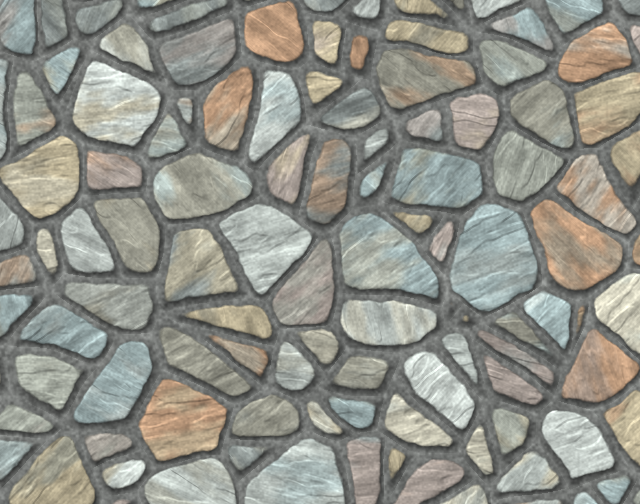
Write a WebGL 2 fragment shader that draws this texture.

```glsl
#version 300 es
precision highp float;
// Rubble wall of split slate and sandstone set in rough grey mortar.
// Stones are cells of a weighted Voronoi diagram, some cut in two; each has
// its own tint, layered grain, ledges and bevel, lit from the upper left.

uniform vec2 u_resolution;
out vec4 fragColor;

const vec2  CELL = vec2(0.158, 0.128);   // mean site spacing, canvas height = 1
const float JITTER = 0.85;
const float SIZE_SPREAD = 0.014;         // larger: more mixed stone sizes
const float SPLIT_CHANCE = 0.52;
const float CORNER = 140.0;              // larger: sharper corners
const float GAP_MIN = 0.006;
const float GAP_VARY = 0.008;
const vec2  LIGHT = vec2(-0.45, 0.89);
const vec3  MORTAR = vec3(0.50, 0.51, 0.50);
const vec3  TINTS[10] = vec3[10](
  vec3(0.62, 0.64, 0.60), vec3(0.74, 0.77, 0.75), vec3(0.73, 0.69, 0.58),
  vec3(0.53, 0.56, 0.55), vec3(0.62, 0.69, 0.69), vec3(0.71, 0.58, 0.47),
  vec3(0.67, 0.63, 0.60), vec3(0.60, 0.60, 0.55), vec3(0.76, 0.75, 0.68),
  vec3(0.68, 0.71, 0.69));

float hash(vec2 p) {
  vec3 q = fract(p.xyx * 0.1031);
  q += dot(q, q.yzx + 33.33);
  return fract((q.x + q.y) * q.z);
}

vec2 hash2(vec2 p) { return vec2(hash(p + 11.0), hash(p + 47.0)); }

float noise(vec2 p) {
  vec2 i = floor(p), f = fract(p);
  f = f * f * (3.0 - 2.0 * f);
  vec2 e = vec2(1.0, 0.0);
  return mix(mix(hash(i), hash(i + e), f.x),
             mix(hash(i + e.yx), hash(i + e.xx), f.x), f.y);
}

float fbm(vec2 p) {
  float sum = 0.0, amp = 0.533;
  for (int i = 0; i < 4; i++) {
    sum += amp * noise(p);
    p = mat2(1.6, 1.2, -1.2, 1.6) * p + 17.3;
    amp *= 0.5;
  }
  return sum;
}

vec2 site(vec2 cell) { return (cell + 0.5 + JITTER * (hash2(cell) - 0.5)) * CELL; }

float weightedDistance(vec2 p, vec2 cell) {
  vec2 d = p - site(cell);
  return dot(d, d) - SIZE_SPREAD * hash(cell + 71.0);
}

// Returns the rounded distance to the cell border; facing points to that border.
float findStone(vec2 p, out vec2 id, out vec2 facing) {
  vec2 home = floor(p / CELL), cell = home;
  float best = 1e5;
  for (int k = 0; k < 25; k++) {
    vec2 c = home + vec2(k % 5 - 2, k / 5 - 2);
    float d = weightedDistance(p, c);
    if (d < best) { best = d; cell = c; }
  }
  vec2 center = site(cell);
  float total = 1e-9;
  facing = vec2(0.0);
  for (int k = 0; k < 25; k++) {
    if (k == 12) continue;
    vec2 c = cell + vec2(k % 5 - 2, k / 5 - 2);
    vec2 toward = site(c) - center;
    float span = max(length(toward), 1e-4);
    float e = exp(-CORNER * (weightedDistance(p, c) - best) / (2.0 * span));
    total += e;
    facing += e * toward / span;
  }
  id = cell;
  if (hash(cell + 131.0) < SPLIT_CHANCE) {
    float a = 6.2832 * hash(cell + 173.0);
    vec2 n = vec2(cos(a), sin(a));
    float side = dot(p - center, n);
    float e = exp(-CORNER * abs(side));
    total += e;
    facing -= e * n * sign(side);
    if (side > 0.0) id += vec2(337.0, 219.0);
  }
  facing /= total;
  return -log(total) / CORNER;
}

// Cleaved layers: stepped ledges with fine streaks along x.
float relief(vec2 q) {
  float h = 4.5 * fbm(q * vec2(6.0, 17.0));
  float ledge = floor(h) + smoothstep(0.8, 1.0, fract(h));
  return 0.2 * ledge + 0.35 * fbm(q * vec2(20.0, 75.0));
}

vec3 stoneColor(vec2 p, vec2 id, float depth, vec2 facing) {
  float a = 2.6 * (hash(id + 5.0) - 0.5);
  mat2 turn = mat2(cos(a), -sin(a), sin(a), cos(a));
  vec2 q = turn * p + 9.0 * hash2(id + 23.0);
  vec3 tint = TINTS[int(9.99 * hash(id + 61.0))];
  vec3 stain = TINTS[int(9.99 * hash(id + 97.0))];
  float streak = fbm(q * vec2(9.0, 58.0));
  float patches = fbm(q * vec2(8.0, 20.0) + 31.0);
  vec3 col = mix(tint, stain, 0.65 * smoothstep(0.45, 0.7, patches));
  col *= 0.93 + 0.16 * hash(id + 151.0);
  col *= 1.0 + 0.42 * (streak - 0.5) + 0.30 * (fbm(p * 38.0) - 0.5);
  float slope = relief(q) - relief(q + turn * LIGHT * 0.004);
  col *= 1.0 + clamp(1.1 * slope, -0.32, 0.2);
  // Bevelled rim and dark contour
  float rim = 1.0 - smoothstep(0.0, 0.009, depth);
  col *= 1.0 + 0.16 * rim * dot(facing, LIGHT);
  return col * mix(0.78, 1.0, smoothstep(0.0, 0.004, depth));
}

vec3 mortarColor(vec2 p, float depth, vec2 facing, float gap) {
  float grit = 0.5 * noise(p * 170.0) + 0.5 * fbm(p * 75.0);
  vec3 col = MORTAR * (0.72 + 0.56 * grit) * (0.88 + 0.24 * fbm(p * 14.0));
  // Shadow cast below stones, fading across the joint
  float fade = clamp(1.0 + depth / (gap + 0.004), 0.0, 1.0);
  float under = smoothstep(0.4, -0.8, dot(facing, LIGHT));
  return col * (1.0 - fade * (0.16 + 0.42 * under));
}

void main() {
  vec2 p = gl_FragCoord.xy / u_resolution.y + 3.0;
  float pixel = 1.0 / u_resolution.y;
  vec2 warp = vec2(noise(p * 10.0), noise(p * 10.0 + 50.0)) - 0.5;
  vec2 id, facing;
  float border = findStone(p + 0.022 * warp, id, facing);
  float gap = GAP_MIN + GAP_VARY * hash(id + 199.0);
  float chips = 0.009 * (fbm(p * 42.0 + 7.0 * hash2(id)) - 0.5);
  float depth = border - gap + chips;
  vec3 stone = stoneColor(p, id, depth, facing);
  vec3 mortar = mortarColor(p, depth, facing, gap);
  vec3 col = mix(mortar, stone, smoothstep(-pixel, pixel, depth));
  col *= 1.0 + 0.13 * (noise(p * 230.0) - 0.5);
  fragColor = vec4(clamp(col, 0.0, 1.0), 1.0);
}
```
